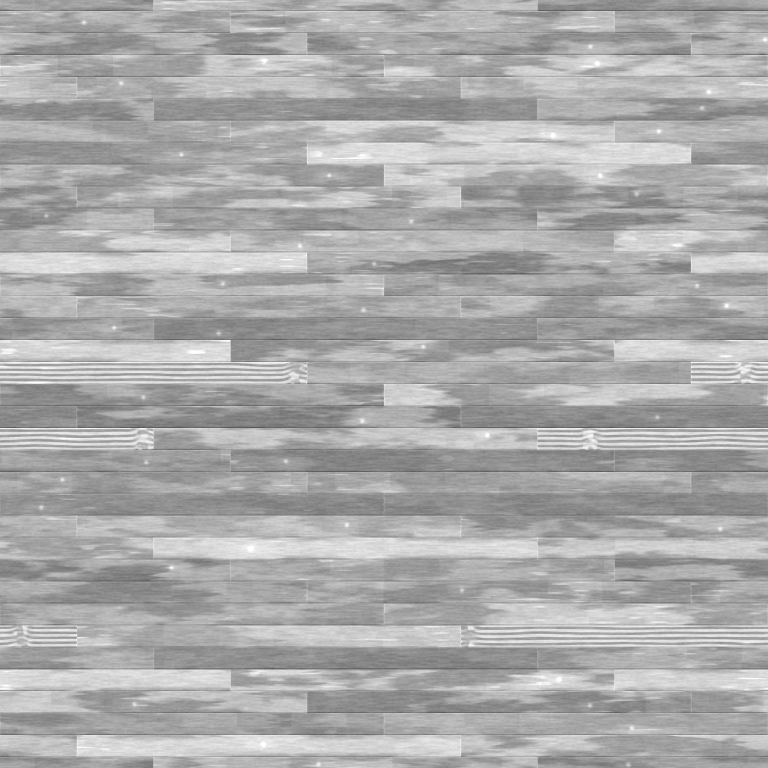
Reproduce this texture procedurally as a Shadertoy shader.

```glsl
// Weathered grey wood planks: 35 staggered rows, two planks per row, tiling seamlessly.

float hash(vec2 p) {
    vec3 q = fract(p.xyx * 0.1031);
    q += dot(q, q.yzx + 33.33);
    return fract((q.x + q.y) * q.z);
}

float noise(vec2 p) {
    vec2 i = floor(p), f = fract(p);
    f = f * f * (3.0 - 2.0 * f);
    return mix(mix(hash(i), hash(i + vec2(1, 0)), f.x),
               mix(hash(i + vec2(0, 1)), hash(i + vec2(1, 1)), f.x), f.y);
}

float fbm(vec2 p) {
    float sum = 0.0, amp = 0.55;
    for (int i = 0; i < 3; i++) {
        sum += amp * noise(p);
        p = p * vec2(2.3, 2.0) + 19.7;
        amp *= 0.5;
    }
    return sum;
}

// Pale corrugated board: wavy ridges, bent and swollen around two knots
float corrugated(vec2 p, float id, vec2 seed) {
    float knotX = id > 50.0 ? 0.02 : 0.137;
    float nearest = min(abs(p.x - knotX), abs(p.x - knotX - 0.835));
    float knot = exp(-pow(nearest / 0.022, 2.0));
    float bend = 1.1 * noise(vec2(p.x * 9.0, p.y * 2.0) + seed)
               + knot * 2.5 * noise(vec2(p.x * 70.0, p.y * 3.0) + seed);
    float ridge = 0.5 + 0.5 * sin(p.y * 27.0 + bend * 2.2);
    float lobes = smoothstep(0.4, 0.65, noise(vec2(p.x * 75.0, p.y * 5.0) + seed));
    float tone = mix(0.62, 0.89, smoothstep(0.2, 0.75, ridge));
    return mix(tone, mix(0.7, 0.95, lobes), knot * 0.8);
}

float plankTone(vec2 p, int plank) {
    float id = float(plank);
    vec2 seed = vec2(id * 17.3, id * 7.9);
    bool light = any(equal(ivec3(12, 23, 31), ivec3(plank)))
              || any(equal(ivec3(48, 61, 66), ivec3(plank)));
    bool dark = any(equal(ivec4(8, 28, 37, 58), ivec4(plank)))
             || any(equal(ivec3(40, 44, 45), ivec3(plank)));
    bool ridged = any(equal(ivec3(33, 39, 57), ivec3(plank)));

    // Long stains with ragged ends, plus faint rectangular patches
    float ragged = 0.05 * noise(vec2(p.x * 8.0, p.y * 11.0) + seed);
    float stain = smoothstep(0.36, 0.58, fbm(vec2((p.x + ragged) * 6.0, p.y * 1.8) + seed));
    float patches = hash(vec2(floor(p.x * 7.0 + hash(seed)), floor(p.y * 1.6)) + seed) - 0.5;
    float tone = 0.665 + 0.15 * (hash(seed + 3.1) - 0.5);
    tone += mix(0.08, 0.2, hash(seed + 5.7)) * (stain - 0.5) + 0.05 * patches;

    if (dark) tone = 0.55 + 0.05 * (stain - 0.5) + 0.02 * patches;
    if (light) {
        float edge = smoothstep(0.2, 0.5, abs(p.y - 0.5));
        tone = 0.86 - 0.17 * edge * (1.0 - stain) - 0.03 * (1.0 - stain);
    }
    if (ridged) tone = corrugated(p, id, seed);

    // Fine grain and occasional pale fibres
    tone += 0.08 * (noise(vec2(p.x * 38.0, p.y * 16.0) + seed) - 0.5);
    tone += 0.05 * (noise(vec2(p.x * 150.0, p.y * 20.0) + seed) - 0.5);
    float fibre = smoothstep(0.76, 0.92, noise(vec2(p.x * 16.0, p.y * 10.0) + seed + 41.0));
    tone += 0.13 * fibre * smoothstep(0.5, 0.75, noise(vec2(p.x * 5.0, 2.0) + seed));

    // Small bright glint inside a soft halo
    if (!ridged && hash(seed + 9.2) < 0.55) {
        vec2 center = vec2(0.1 + 0.8 * hash(seed + 1.4), 0.3 + 0.4 * hash(seed + 2.6));
        vec2 d = (p - center) * vec2(0.5, 1.0 / 35.0);
        tone += 0.24 * exp(-dot(d, d) / 0.000008);
        tone += 0.07 * exp(-dot(d * vec2(0.35, 1.0), d * vec2(0.35, 1.0)) / 0.00005);
    }
    return tone;
}

float floorTone(vec2 uv) {
    // Rows count downward; joints step a tenth of the width per row
    float t = (1.0 - uv.y) * 35.0 - 0.5;
    int row = (int(floor(t)) + 35) % 35;
    float along = fract(uv.x - 0.1 * float((row + 3) % 5)) * 2.0;
    vec2 p = vec2(fract(along), fract(t));
    float tone = plankTone(p, 2 * row + int(along));

    // Dark seam under each plank, pale bevel on its top and at its end
    float below = (1.0 - p.y) / 35.0, above = p.y / 35.0;
    float joint = min(p.x, 1.0 - p.x) * 0.5;
    tone -= 0.13 * (1.0 - smoothstep(0.0007, 0.0019, below));
    tone += 0.05 * (1.0 - smoothstep(0.0006, 0.0018, above));
    tone += 0.07 * (1.0 - smoothstep(0.0004, 0.0012, joint));
    return tone;
}

void mainImage(out vec4 fragColor, in vec2 fragCoord) {
    // Average four samples per pixel to smooth the edges
    float tone = 0.0;
    for (int i = 0; i < 4; i++) {
        vec2 offset = vec2(i % 2, i / 2) * 0.5 - 0.25;
        tone += 0.25 * floorTone((fragCoord + offset) / iResolution.xy);
    }
    fragColor = vec4(vec3(clamp(tone, 0.0, 1.0)), 1.0);
}
```
